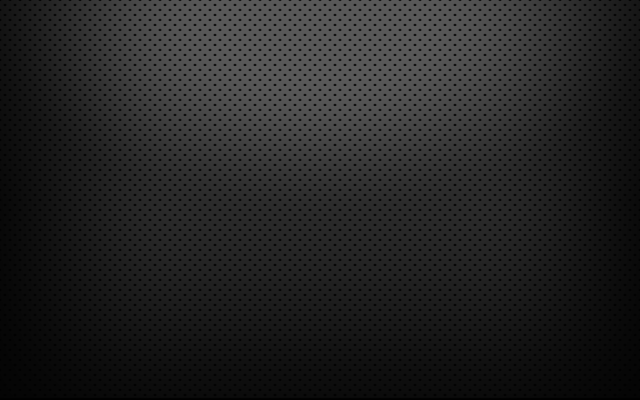
Write a WebGL 1 fragment shader that draws this pattern.

```glsl
precision highp float;

uniform vec2 u_resolution;

#define REPEATS vec2(64.0, 40.0)
#define HOLE_RADII vec2(0.14, 0.115)
#define HOLE_SOFTNESS 0.07
#define HOLE_DEPTH 0.82
#define LIP_GAIN 0.08
#define SHEET_LEVEL 0.158
#define SPOT_LEVEL 0.175
#define SPOT_CENTER vec2(0.5, 0.95)
#define SPOT_RADII vec2(0.53, 0.5)
#define AMBIENT 0.012
#define BOTTOM_EDGE 0.005

// Offset from the nearest hole of a staggered lattice, in cells
vec2 nearestHole(vec2 cell) {
  vec2 corner = fract(cell) - 0.5;
  vec2 middle = fract(cell + 0.5) - 0.5;
  return dot(corner, corner) < dot(middle, middle) ? corner : middle;
}

// Approximate signed distance to an ellipse
float ellipseDistance(vec2 p, vec2 radii) {
  float k = length(p / radii);
  float slope = length(p / (radii * radii));
  return k * (k - 1.0) / max(slope, 0.001);
}

float coverage(float dist, float width) {
  return 1.0 - smoothstep(-width, width, dist);
}

// Sheet brightness: dim vignette plus a soft spotlight from above
float sheetLight(vec2 uv) {
  float depth = 1.0 - uv.y;
  float side = abs(uv.x - 0.51) * 2.0;
  float sideEnd = mix(1.45, 1.18, min(depth * 2.0, 1.0));
  float vignette = 1.0 - smoothstep(0.45, sideEnd, side);
  float fade = 1.0 - smoothstep(0.45, 1.2, depth);
  float r = length((uv - SPOT_CENTER) / SPOT_RADII);
  float spot = 1.0 - smoothstep(0.28, 1.0, r);
  return AMBIENT + SHEET_LEVEL * vignette * fade + SPOT_LEVEL * spot;
}

void main() {
  vec2 uv = gl_FragCoord.xy / u_resolution;
  vec2 pixelInCells = REPEATS / u_resolution;
  float pixel = max(pixelInCells.x, pixelInCells.y);
  float edge = max(0.6 * pixel, HOLE_SOFTNESS);

  float light = sheetLight(uv);

  // Punched hole with a faintly lit lower lip
  vec2 p = nearestHole(uv * REPEATS);
  float hole = coverage(ellipseDistance(p, HOLE_RADII), edge);
  float lip = coverage(ellipseDistance(p + vec2(0.0, 0.1), HOLE_RADII), edge);
  light *= 1.0 + LIP_GAIN * lip * (1.0 - hole);
  light *= 1.0 - HOLE_DEPTH * hole;

  // Dark strip along the bottom
  light *= smoothstep(0.5 * BOTTOM_EDGE, 1.5 * BOTTOM_EDGE, uv.y);

  gl_FragColor = vec4(vec3(light), 1.0);
}
```
